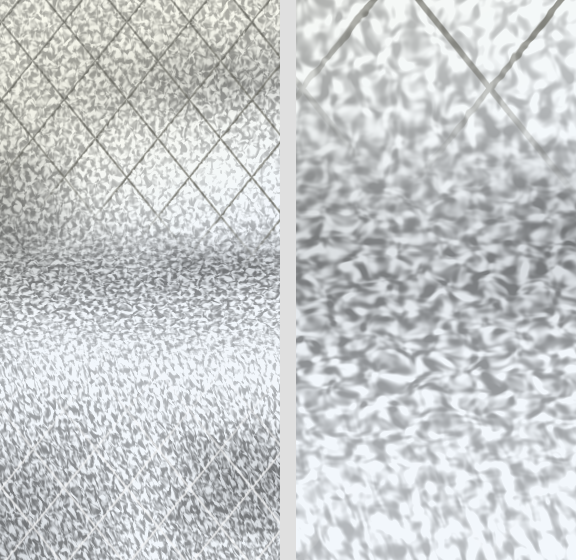
Left, the full canvas; right, a detail of the centre.
Write a Shadertoy shader that draws this texture.

```glsl
// Wired safety glass: a diamond wire mesh behind rippled, softly lit glass.

const vec2 MESH_PERIOD = vec2(0.2235, 0.2773);  // diamond size, canvas widths
const vec2 MESH_ORIGIN = vec2(0.341, 1.505);    // one wire crossing
const float WIRE_HALF_WIDTH = 0.0034;

const vec3 WARM_TINT = vec3(1.0, 1.0, 0.955);
const vec3 COOL_TINT = vec3(0.975, 0.995, 1.015);
const vec3 DARK_WIRE = vec3(0.49, 0.49, 0.46);
const vec3 PALE_WIRE = vec3(0.97);

// Sineless hash giving a gradient in [-1, 1]
vec2 hash22(vec2 p) {
    vec3 q = fract(p.xyx * vec3(0.1031, 0.1030, 0.0973));
    q += dot(q, q.yzx + 33.33);
    return fract((q.xx + q.yz) * q.zy) * 2.0 - 1.0;
}

float gradientNoise(vec2 p) {
    vec2 cell = floor(p), f = fract(p);
    vec2 w = f * f * f * (f * (f * 6.0 - 15.0) + 10.0);
    float a = dot(hash22(cell), f);
    float b = dot(hash22(cell + vec2(1, 0)), f - vec2(1, 0));
    float c = dot(hash22(cell + vec2(0, 1)), f - vec2(0, 1));
    float d = dot(hash22(cell + vec2(1, 1)), f - vec2(1, 1));
    return mix(mix(a, b, w.x), mix(c, d, w.x), w.y);
}

// Warped two-octave relief; frequency sets the grain and its stretch
float relief(vec2 p, vec2 frequency) {
    vec2 q = p * frequency;
    q += 0.7 * vec2(gradientNoise(q * 0.6 + 17.0), gradientNoise(q * 0.6 + 53.0));
    return gradientNoise(q) + 0.5 * gradientNoise(q * 1.9 + 31.0);
}

// Soft elliptical patch of light or shade
float patchAt(vec2 uv, vec2 center, vec2 radius) {
    vec2 d = (uv - center) / radius;
    return exp(-dot(d, d));
}

// Blurred scene brightness seen through the glass
float sceneTone(vec2 uv) {
    float tone = 0.81;
    tone -= 0.13 * patchAt(uv, vec2(0.80, 0.86), vec2(0.50, 0.06));
    tone += 0.16 * patchAt(uv, vec2(0.80, 0.68), vec2(0.48, 0.09));
    tone -= 0.19 * patchAt(uv, vec2(0.00, 0.62), vec2(0.26, 0.13));
    tone -= 0.14 * patchAt(uv, vec2(0.95, 0.53), vec2(0.45, 0.04));
    tone -= 0.10 * patchAt(uv, vec2(0.40, 0.50), vec2(0.50, 0.06));
    tone += 0.15 * patchAt(uv, vec2(0.85, 0.33), vec2(0.35, 0.07));
    tone += 0.10 * patchAt(uv, vec2(0.20, 0.35), vec2(0.32, 0.09));
    tone -= 0.15 * patchAt(uv, vec2(0.05, 0.06), vec2(0.34, 0.14));
    tone -= 0.17 * patchAt(uv, vec2(0.92, 0.13), vec2(0.34, 0.10));
    tone += 0.07 * patchAt(uv, vec2(0.52, 0.12), vec2(0.12, 0.22));
    return tone;
}

// Distance to the nearest of the two crossing wire families
float meshDistance(vec2 p) {
    vec2 m = (p - MESH_ORIGIN) / MESH_PERIOD;
    vec2 d = abs(fract(vec2(m.x + m.y, m.x - m.y) + 0.5) - 0.5);
    return min(d.x, d.y) / length(1.0 / MESH_PERIOD);
}

void mainImage(out vec4 fragColor, in vec2 fragCoord) {
    vec2 uv = fragCoord / iResolution.xy;
    vec2 p = fragCoord / iResolution.x;
    float pixel = 1.0 / iResolution.x;

    // Grain changes from pebbles, through fine crosswise ripples, to streaks
    float upper = smoothstep(0.50, 0.62, uv.y);
    float lower = 1.0 - smoothstep(0.30, 0.46, uv.y);
    vec2 slanted = p + vec2(0.3 * p.y, 0.0);
    float height = upper * relief(p, vec2(56.0, 48.0))
                 + lower * relief(slanted, vec2(72.0, 42.0))
                 + (1.0 - upper - lower) * relief(p, vec2(52.0, 74.0));
    float glint = smoothstep(-0.38, 0.38, height) * 2.0 - 1.0;

    // Ripples modulate the blurred scene
    float contrast = mix(0.20, 0.155, upper);
    float cloud = 0.06 * gradientNoise(p * vec2(7.0, 9.0));
    float tone = sceneTone(uv) + cloud + contrast * glint;
    float warmth = smoothstep(0.45, 0.95, uv.y - 0.25 * (uv.x - 0.5));
    vec3 color = clamp(tone, 0.46, 0.975) * mix(COOL_TINT, WARM_TINT, warmth);

    // Wires bend with the relief: dark above, lost midway, pale below
    float d = meshDistance(p + 0.003 * vec2(height, -height));
    float wire = 1.0 - smoothstep(WIRE_HALF_WIDTH - pixel, WIRE_HALF_WIDTH + pixel, d);
    float darkWire = smoothstep(0.51, 0.65, uv.y + 0.12 * (uv.x - 0.8));
    float paleWire = 1.0 - smoothstep(0.14, 0.42, uv.y);
    vec3 darkShade = DARK_WIRE + 0.07 * glint;
    color = mix(color, darkShade, 0.88 * wire * darkWire);
    color = mix(color, PALE_WIRE, 0.75 * wire * paleWire);

    fragColor = vec4(clamp(color, 0.0, 1.0), 1.0);
}
```
